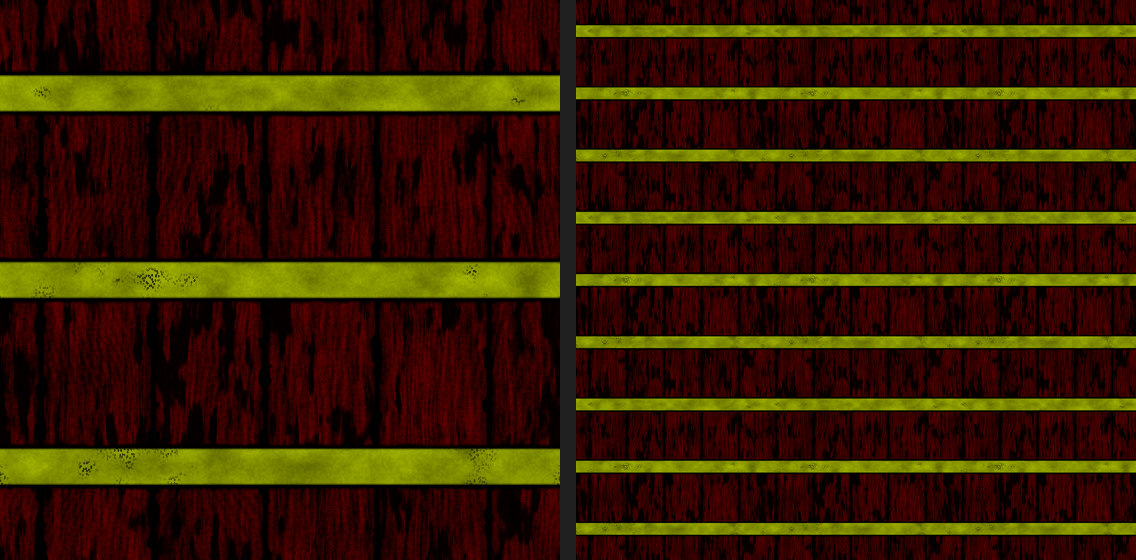
Left, the tile; right, the same tile 3 across and 3 down.
This texture is drawn by a Shadertoy shader. Its source:

```glsl
const float TAU = 6.2831853;
const float BOARDS = 5.0;            // boards across
const float BANDS = 3.0;             // metal bands down
const float GAP_OFFSET = 0.0735;     // position of the first gap
const float GAP_HALF = 0.0042;
const float GAP_CHIP = 0.0065;       // extra gap width where chipped
const float BAND_HALF = 0.0322;
const float SHADOW = 0.011;          // shadow reach beyond a band
const float RINGS = 70.0;            // growth lines across the canvas
const vec3 WOOD_DARK = vec3(0.055, 0.0, 0.0);
const vec3 WOOD_LIGHT = vec3(0.36, 0.0, 0.0);
const vec3 METAL_DARK = vec3(0.39, 0.43, 0.0);
const vec3 METAL_LIGHT = vec3(0.66, 0.73, 0.0);
const vec3 PIT_COLOR = vec3(0.13, 0.15, 0.0);

float hash(vec2 p) {
    vec3 q = fract(p.xyx * 0.1031);
    q += dot(q, q.yzx + 33.33);
    return fract((q.x + q.y) * q.z);
}

// Value noise that wraps over a whole number of cells
float noise(vec2 uv, vec2 cells, float seed) {
    vec2 p = uv * cells;
    vec2 i = floor(p);
    vec2 f = fract(p);
    f = f * f * (3.0 - 2.0 * f);
    vec2 a = mod(i, cells) + seed;
    vec2 b = mod(i + 1.0, cells) + seed;
    return mix(mix(hash(a), hash(vec2(b.x, a.y)), f.x),
               mix(hash(vec2(a.x, b.y)), hash(b), f.x), f.y);
}

float fbm(vec2 uv, vec2 cells, float seed) {
    float sum = 0.0;
    float weight = 0.5;
    for (int k = 0; k < 4; k++) {
        sum += weight * noise(uv, cells, seed + float(k) * 7.0);
        cells *= 2.0;
        weight *= 0.5;
    }
    return sum / 0.9375;
}

// Wrapping cellular noise: distance to the nearest point
float cellular(vec2 uv, vec2 cells) {
    vec2 p = uv * cells;
    vec2 i = floor(p);
    float nearest = 2.0;
    for (int y = -1; y <= 1; y++)
    for (int x = -1; x <= 1; x++) {
        vec2 cell = i + vec2(x, y);
        vec2 id = mod(cell, cells);
        vec2 point = cell + vec2(hash(id + 11.0), hash(id + 47.0));
        nearest = min(nearest, length(p - point));
    }
    return nearest;
}

vec3 woodColor(vec2 uv, float seed) {
    // Bend the grain sideways
    vec2 bent = uv + vec2(0.014 * (fbm(uv, vec2(10.0, 8.0), seed) - 0.5), 0.0);
    float fibre = 0.5 * noise(bent, vec2(170.0, 12.0), seed)
                + 0.5 * noise(bent, vec2(320.0, 36.0), seed + 5.0);
    float figure = sin(TAU * (RINGS * bent.x + 9.0 * noise(bent, vec2(10.0, 4.0), seed + 9.0)));
    float speck = noise(uv, vec2(400.0), 3.0);
    float tone = fbm(uv, vec2(8.0, 6.0), seed + 21.0);
    float t = 0.5 + 0.95 * (fibre - 0.5) + 0.1 * figure
            + 0.5 * (speck - 0.5) + 0.6 * (tone - 0.5);

    // Black cracks gathered in worn patches
    float patches = fbm(uv, vec2(14.0, 9.0), seed + 31.0);
    float crack = fbm(bent, vec2(70.0, 16.0), seed + 41.0);
    float wear = smoothstep(0.59, 0.7, 0.5 * patches + 0.6 * crack);
    return mix(WOOD_DARK, WOOD_LIGHT, clamp(t, 0.0, 1.0)) * (1.0 - 0.9 * wear);
}

vec3 metalColor(vec2 uv, float bandDist) {
    float blotch = fbm(uv, vec2(18.0, 24.0), 60.0);
    float speck = noise(uv, vec2(300.0), 70.0);
    float t = 0.5 + 1.2 * (blotch - 0.5) + 0.22 * (speck - 0.5);
    vec3 color = mix(METAL_DARK, METAL_LIGHT, clamp(t, 0.0, 1.0));

    // Small pits in a few patches
    float patches = smoothstep(0.62, 0.8, fbm(uv, vec2(13.0, 18.0), 80.0));
    float pit = 1.0 - smoothstep(0.2, 0.45, cellular(uv, vec2(190.0, 150.0)));
    color = mix(color, PIT_COLOR, pit * patches);
    return color * (1.0 - 0.3 * smoothstep(BAND_HALF - 0.004, BAND_HALF, bandDist));
}

void mainImage(out vec4 fragColor, in vec2 fragCoord) {
    vec2 uv = fragCoord / iResolution.xy;
    float soft = 1.0 / iResolution.y;

    // Each board piece between two bands has its own seed
    float boardX = (uv.x - GAP_OFFSET) * BOARDS;
    float bandY = uv.y * BANDS;
    vec2 piece = mod(floor(vec2(boardX, bandY - 0.5)), vec2(BOARDS, BANDS));
    float seed = 17.0 * (piece.x + BOARDS * piece.y) + 100.0;
    float gapDist = abs(fract(boardX + 0.5) - 0.5) / BOARDS;
    float bandDist = abs(fract(bandY) - 0.5) / BANDS;

    // Boards with chipped gaps
    float rough = fbm(uv, vec2(30.0, 36.0), 150.0);
    float gapHalf = GAP_HALF + GAP_CHIP * smoothstep(0.52, 0.74, rough) + 0.003 * (rough - 0.5);
    vec3 color = woodColor(uv, seed);
    color *= smoothstep(gapHalf - soft, gapHalf + 0.0025, gapDist);
    color *= mix(0.65, 1.0, smoothstep(0.004, 0.018, gapDist));

    // Band shadow, then the band itself
    float beyond = bandDist - BAND_HALF - 0.006 * (rough - 0.5);
    color *= smoothstep(0.35 * SHADOW, SHADOW, beyond);
    float band = 1.0 - smoothstep(BAND_HALF - soft, BAND_HALF + soft, bandDist);
    color = mix(color, metalColor(uv, bandDist), band);
    fragColor = vec4(color, 1.0);
}
```
